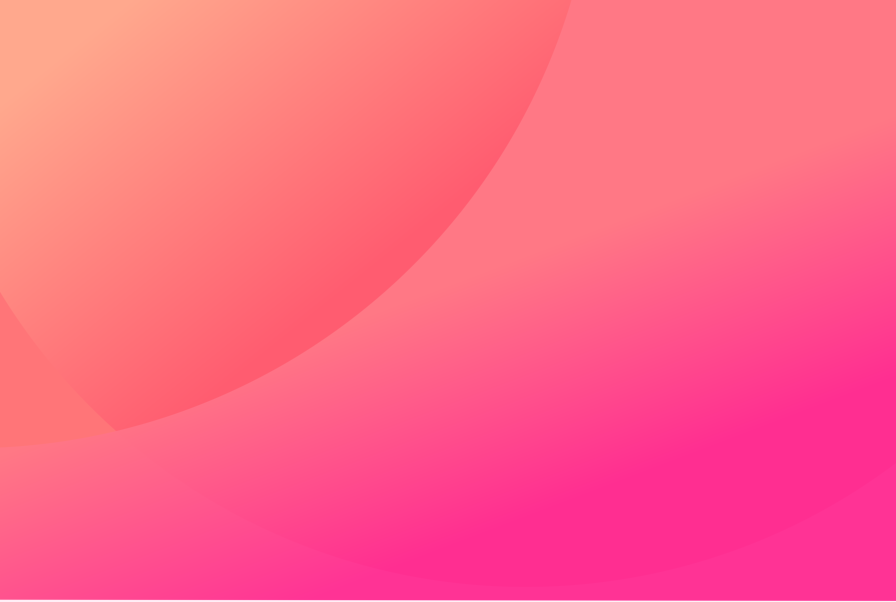
Write a Shadertoy shader that draws this background.

```glsl
// Two large overlapping discs in coral and peach over a slanted coral to magenta gradient.

// Maps 0..255 channels to 0..1.
vec3 rgb(float r, float g, float b) {
    return vec3(r, g, b) / 255.0;
}

// Smooth disc coverage: 1 inside, 0 outside.
float disc(vec2 p, vec2 center, float radius, float blur) {
    return smoothstep(blur, -blur, length(p - center) - radius);
}

// Linear 0..1 ramp running down and to the right; tilt slants its bands.
float slantedRamp(vec2 p, float tilt, float start, float end) {
    float depth = 1.0 - p.y + tilt * p.x;
    return clamp((depth - start) / (end - start), 0.0, 1.0);
}

void mainImage(out vec4 fragColor, in vec2 fragCoord) {
    // Canvas heights as units, origin at the lower left
    vec2 p = fragCoord / iResolution.y;
    float blur = 0.75 / iResolution.y;

    // Palette
    vec3 coral      = rgb(255.0, 120.0, 133.0);
    vec3 magenta    = rgb(255.0, 46.0, 145.0);
    vec3 softPink   = rgb(255.0, 51.0, 149.0);
    vec3 salmon     = rgb(255.0, 117.0, 120.0);
    vec3 peach      = rgb(255.0, 168.0, 141.0);
    vec3 watermelon = rgb(255.0, 92.0, 112.0);
    vec3 paleEdge   = rgb(255.0, 238.0, 246.0);

    // Coverage of the two discs
    float cornerDisc = disc(p, vec2(-0.049, 1.297), 1.0415, blur);
    float wideDisc = disc(p, vec2(0.873, 1.0475), 1.0225, blur);

    // Backdrop, slightly deeper inside the wide disc
    float pinkRamp = slantedRamp(p, 0.38, 0.756, 1.192);
    vec3 color = mix(coral, mix(softPink, magenta, wideDisc), pinkRamp);

    // Corner disc: flat salmon, with a warm gradient where the discs overlap
    float warmRamp = slantedRamp(p, 0.8, 0.174, 0.94);
    vec3 overlap = mix(peach, watermelon, warmRamp);
    color = mix(color, mix(salmon, overlap, wideDisc), cornerDisc);

    // Thin pale sliver along the bottom
    float sliverHeight = mix(0.0038, 0.0018, fragCoord.x / iResolution.x);
    color = mix(color, paleEdge, smoothstep(blur, -blur, p.y - sliverHeight));

    fragColor = vec4(color, 1.0);
}
```
